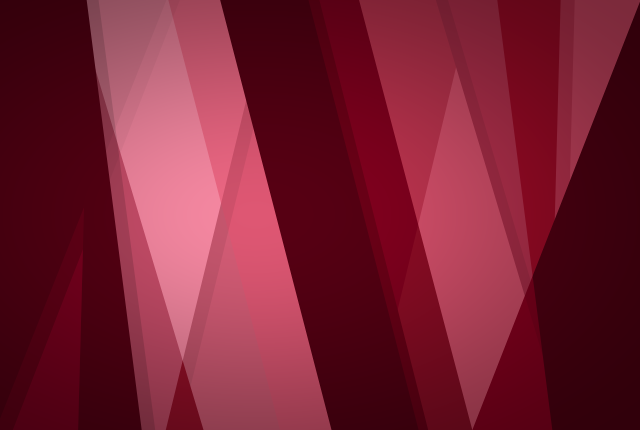
This background is drawn by a Shadertoy shader. Its source:

```glsl
// Coverage to the right of a slanted line, given its x at the canvas bottom and top
float rightOf(vec2 uv, float bottomX, float topX) {
    return clamp((uv.x - mix(bottomX, topX, uv.y)) * iResolution.x + 0.5, 0.0, 1.0);
}

// Dark ground with a faint red wedge at the lower left
vec3 leftGround(vec2 uv, vec3 maroon) {
    float wedge = 1.0 - rightOf(uv, 0.122, 0.14);
    vec3 col = mix(maroon, vec3(0.40, 0.0, 0.09), wedge * rightOf(uv, -0.007, 0.26));
    return mix(col, vec3(0.49, 0.0, 0.12), wedge * rightOf(uv, 0.02, 0.281));
}

// Bright pink band crossed by translucent panes
vec3 pinkBand(vec2 uv) {
    float falling = rightOf(uv, 0.318, 0.1165);
    float rising = rightOf(uv, 0.259, 0.423);
    float risingInner = rightOf(uv, 0.281, 0.445);
    float middle = rightOf(uv, 0.4375, 0.263);

    vec3 lit = mix(vec3(0.96, 0.53, 0.63), vec3(0.92, 0.40, 0.51), middle);
    vec3 shaded = mix(vec3(0.83, 0.36, 0.46), vec3(0.87, 0.34, 0.45), middle);
    shaded *= mix(0.93, 1.0, risingInner);
    vec3 outer = mix(vec3(0.78, 0.30, 0.41), vec3(0.60, 0.06, 0.16), rising);

    vec3 col = mix(outer, mix(lit, shaded, rising), falling);
    col *= mix(0.86, 1.0, rightOf(uv, 0.2425, 0.154));
    col *= mix(0.95, 1.0, rightOf(uv, -0.007, 0.26));
    return col * mix(0.96, 1.0, rightOf(uv, 0.02, 0.281));
}

// Red band, rose diamond and the panes to its right
vec3 rightPanes(vec2 uv, vec3 maroon) {
    float rising = rightOf(uv, 0.576, 0.738);
    float falling = rightOf(uv, 0.883, 0.681);
    float fallingInner = rightOf(uv, 0.898, 0.700);
    float redPane = rightOf(uv, 0.863, 0.777);

    vec3 red = mix(vec3(0.52, 0.0, 0.12), vec3(0.57, 0.05, 0.15), rising);
    vec3 col = mix(vec3(0.43, 0.0, 0.09), red, rightOf(uv, 0.669, 0.499));

    vec3 rose = mix(vec3(0.77, 0.21, 0.32), vec3(0.86, 0.32, 0.43), rising);
    vec3 veil = vec3(0.75, 0.20, 0.32) * mix(0.92, 1.0, fallingInner);
    rose = mix(rose, veil, falling);
    col = mix(col, rose, rightOf(uv, 0.738, 0.561));

    col = mix(col, vec3(0.66, 0.04, 0.16), redPane);
    col = mix(col, vec3(0.78, 0.21, 0.33), rightOf(uv, 0.858, 0.876));
    col = mix(col, vec3(0.86, 0.29, 0.41), rightOf(uv, 0.880, 0.898));

    // Dark corner and the red sliver at its foot
    vec3 sliver = vec3(0.58, 0.0, 0.13) * mix(1.0, 0.92, falling);
    return mix(col, mix(sliver, maroon, redPane), rightOf(uv, 0.738, 1.001));
}

void mainImage(out vec4 fragColor, in vec2 fragCoord) {
    vec2 uv = fragCoord / iResolution.xy;
    vec3 maroon = vec3(0.34, 0.0, 0.075);

    // Slanted bands, layered from left to right
    vec3 col = leftGround(uv, maroon);
    col = mix(col, pinkBand(uv), rightOf(uv, 0.2214, 0.1354));
    col = mix(col, maroon, rightOf(uv, 0.518, 0.344));
    col = mix(col, rightPanes(uv, maroon), rightOf(uv, 0.654, 0.482));

    // Soft light left of centre, fading to the corners
    float glowDist = length((uv - vec2(0.4, 0.5)) * vec2(0.85, 0.95));
    col *= mix(1.0, 0.56, smoothstep(0.0, 0.72, glowDist));
    fragColor = vec4(col, 1.0);
}
```
